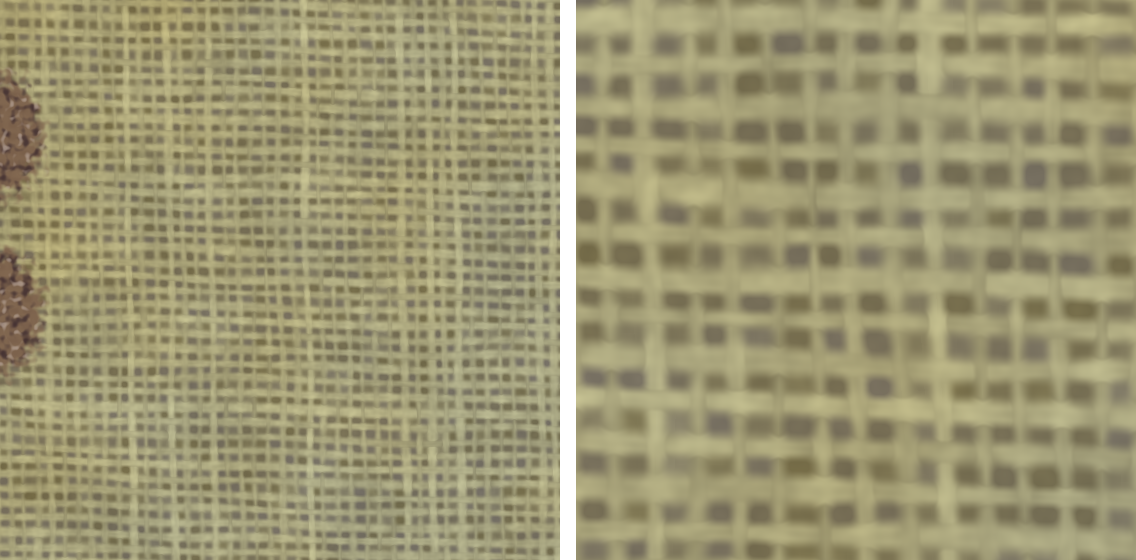
Left, the full canvas; right, a detail of the centre.
This texture is drawn by a three.js fragment shader. Its source:

```glsl
// Loose plain-woven sackcloth: 41 warp by 39 weft yarns with soft, wide gaps.
// Gradient noise bends the yarns and varies their width, tone and gap depth;
// two ragged brown embroidered patches sit on the left edge.

varying vec2 vUv;

const vec2 YARNS = vec2(41.0, 39.0);         // repeats across and down
const float BEND = 0.005;                    // slow drift of the cloth
const float LEAN = 0.016;                    // sideways lean of the warp
const float SAG = 0.022;                     // fall of the weft to the right
const float JITTER = 0.28;                   // uneven spacing, in yarns
const vec2 HALF_MIN = vec2(0.13, 0.24);      // thinnest warp, weft half width
const vec2 HALF_MAX = vec2(0.29, 0.31);      // thickest warp, weft half width
const float SOFT = 0.19;                     // edge softness, in yarns

const vec3 CROWN = vec3(0.72, 0.70, 0.535);
const vec3 FLANK = vec3(0.56, 0.535, 0.405);
const vec3 GAP_OLIVE = vec3(0.46, 0.425, 0.29);
const vec3 GAP_GREY = vec3(0.465, 0.435, 0.385);
const vec3 AGED_TINT = vec3(1.02, 0.99, 0.89);
const vec3 COOL_TINT = vec3(0.98, 1.00, 1.03);

const vec2 PATCH_FIRST = vec2(-0.005, 0.755);
const vec2 PATCH_STEP = vec2(0.0, -0.315);
const vec2 PATCH_RADIUS = vec2(0.086, 0.118);
const vec3 PATCH_BROWN = vec3(0.48, 0.37, 0.29);
const vec3 PATCH_DARK = vec3(0.25, 0.17, 0.18);
const vec3 PATCH_GLINT = vec3(0.70, 0.62, 0.58);

float hash(vec2 p) {
  vec3 q = fract(vec3(p.xyx) * 0.1031);
  q += dot(q, q.yzx + 33.33);
  return fract((q.x + q.y) * q.z);
}

vec2 gradientAt(vec2 cell) {
  float angle = 6.28318 * hash(cell);
  return vec2(cos(angle), sin(angle));
}

// Gradient noise, roughly -0.7 to 0.7
float noise(vec2 p) {
  vec2 i = floor(p), f = p - i;
  vec2 u = f * f * f * (f * (f * 6.0 - 15.0) + 10.0);
  vec2 e = vec2(1.0, 0.0);
  float a = dot(gradientAt(i), f);
  float b = dot(gradientAt(i + e), f - e);
  float c = dot(gradientAt(i + e.yx), f - e.yx);
  float d = dot(gradientAt(i + e.xx), f - e.xx);
  return mix(mix(a, b, u.x), mix(c, d, u.x), u.y);
}

// Canvas position to yarn coordinates; yarns are centred at half integers
vec2 bendCloth(vec2 p) {
  p += vec2(LEAN, SAG) * (p.yx - 0.5);
  p += BEND * vec2(noise(p * 4.0 + 7.0), 1.4 * noise(p * 3.5 + 31.0));
  vec2 g = p * YARNS;
  return g + JITTER * vec2(noise(vec2(g.x * 0.75, g.y * 0.12) + 50.0),
                           noise(vec2(g.x * 0.12, g.y * 0.75) + 90.0));
}

vec3 weave(vec2 p) {
  vec2 g = bendCloth(p) + 100.0;
  vec2 id = floor(g);
  vec2 f = g - id - 0.5;
  vec2 rnd = vec2(hash(vec2(id.x, 3.0)), hash(vec2(id.y, 17.0)));

  // Yarn widths swell and thin along their length
  vec2 swell = vec2(noise(vec2(id.x * 5.3, g.y * 0.55)),
                    noise(vec2(g.x * 0.55, id.y * 5.3 + 40.0)));
  vec2 halfWidth = mix(HALF_MIN, HALF_MAX, clamp(rnd + 0.8 * swell, 0.0, 1.0));
  vec2 cover = 1.0 - smoothstep(halfWidth - SOFT, halfWidth + SOFT, abs(f));

  // Alternate over and under; x is the warp, y the weft
  float parity = 1.0 - 2.0 * mod(id.x + id.y, 2.0);
  vec2 lift = parity * vec2(1.0, -1.0) * cos(3.14159 * f.yx);
  vec2 fibre = vec2(noise(g * vec2(3.0, 1.0)), noise(g * vec2(1.0, 3.0) + 20.0));
  vec2 slub = smoothstep(0.72, 0.95, rnd) * vec2(0.26, 0.08);
  vec2 tone = vec2(0.33, 0.44) + 0.13 * lift + vec2(0.22, 0.28) * cover
            + 0.25 * (rnd - 0.5) + slub + 0.35 * swell + 0.35 * fibre;
  vec2 height = cover * (1.0 + 0.35 * lift);
  float warpOnTop = smoothstep(-0.35, 0.35, height.x - height.y);
  vec3 yarn = mix(FLANK, CROWN, mix(tone.y, tone.x, warpOnTop));

  // Gaps lie at cell corners, each with its own depth and hue
  vec2 corner = floor(g + 0.5);
  float depth = 0.55 + 0.55 * hash(corner + 11.0) + 0.35 * noise(p * 11.0);
  float gap = (1.0 - 0.93 * cover.x) * (1.0 - cover.y);
  vec3 gapColor = mix(GAP_OLIVE, GAP_GREY, hash(corner + 57.0));
  return mix(yarn, gapColor, clamp(gap * depth * 1.15, 0.0, 1.0));
}

// Ragged coverage of both embroidered patches
float patchMask(vec2 p) {
  float ragged = 0.22 * noise(p * 34.0) + 0.28 * noise(p * 75.0 + 9.0);
  float mask = 0.0;
  for (int i = 0; i < 2; i++) {
    vec2 q = (p - PATCH_FIRST - float(i) * PATCH_STEP) / PATCH_RADIUS;
    mask = max(mask, 1.0 - smoothstep(0.76, 1.10, length(q) + ragged));
  }
  return mask;
}

// Knotted thread with dark pits and small glints
vec3 stitches(vec2 p) {
  float knots = noise(p * 55.0 + 13.0) + 0.4 * noise(p * 100.0);
  vec3 color = mix(PATCH_BROWN, PATCH_DARK, smoothstep(-0.1, 0.55, knots));
  float glint = smoothstep(0.12, 0.55, noise(p * 70.0 + 71.0));
  return mix(color, PATCH_GLINT, 0.8 * glint);
}

void main() {
  vec2 p = vUv;
  vec3 color = weave(p);

  // Uneven ageing, yellower towards the upper left, and fine fuzz
  float aged = 0.35 + 0.45 * (p.y - p.x) + 0.7 * noise(p * 5.0 + 3.0);
  color *= mix(COOL_TINT, AGED_TINT, clamp(aged, 0.0, 1.0));
  color *= 1.0 + 0.08 * noise(p * 6.0 + 80.0) + 0.05 * noise(p * 110.0);

  color = mix(color, stitches(p), 0.9 * patchMask(p));
  gl_FragColor = vec4(clamp(color, 0.0, 1.0), 1.0);
}
```
